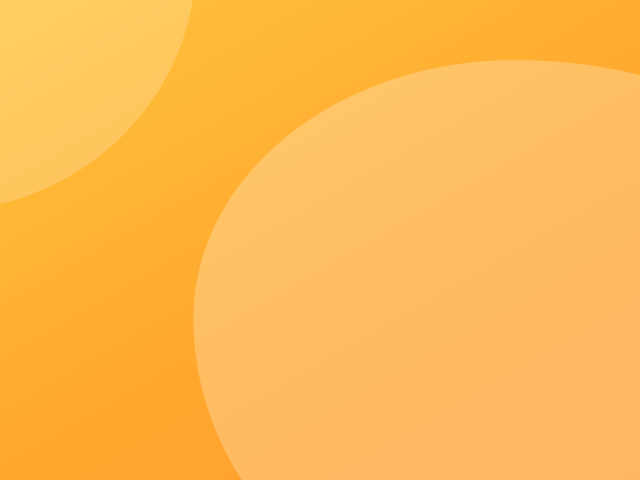
Reproduce this background procedurally as a Shadertoy shader.

```glsl
// Coverage of an egg shape: each side of the centre has its own radius
float eggMask(vec2 p, vec2 center, vec2 radiusLeftDown, vec2 radiusRightUp) {
    vec2 d = p - center;
    vec2 radius = mix(radiusLeftDown, radiusRightUp, step(0.0, d));
    float edge = length(d / radius) - 1.0;
    float softness = 1.5 / (iResolution.y * min(radius.x, radius.y));
    return 1.0 - smoothstep(-0.5 * softness, 0.5 * softness, edge);
}

// Diagonal gradient from the upper left to the lower right
vec3 amberGradient(vec2 p) {
    float t = dot(p - vec2(0.0, 1.0), vec2(0.5, -0.866)) / 1.533;
    vec3 color = mix(vec3(1.0, 0.765, 0.235), vec3(1.0, 0.65, 0.175), clamp(t / 0.6, 0.0, 1.0));
    return mix(color, vec3(1.0, 0.62, 0.18), clamp((t - 0.6) / 0.4, 0.0, 1.0));
}

void mainImage(out vec4 fragColor, in vec2 fragCoord) {
    // Height is 1, width follows a 4:3 frame
    vec2 p = fragCoord / iResolution.xy * vec2(4.0 / 3.0, 1.0);
    vec3 color = amberGradient(p);

    // Translucent white blobs
    float cornerBlob = eggMask(p, vec2(-0.134, 1.08), vec2(0.542, 0.521), vec2(0.542, 0.521));
    float largeBlob = eggMask(p, vec2(1.073, 0.337), vec2(0.67, 0.639), vec2(0.774, 0.538));
    color = mix(color, vec3(1.0), 0.2 * cornerBlob);
    color = mix(color, vec3(1.0), 0.25 * largeBlob);

    fragColor = vec4(color, 1.0);
}
```
